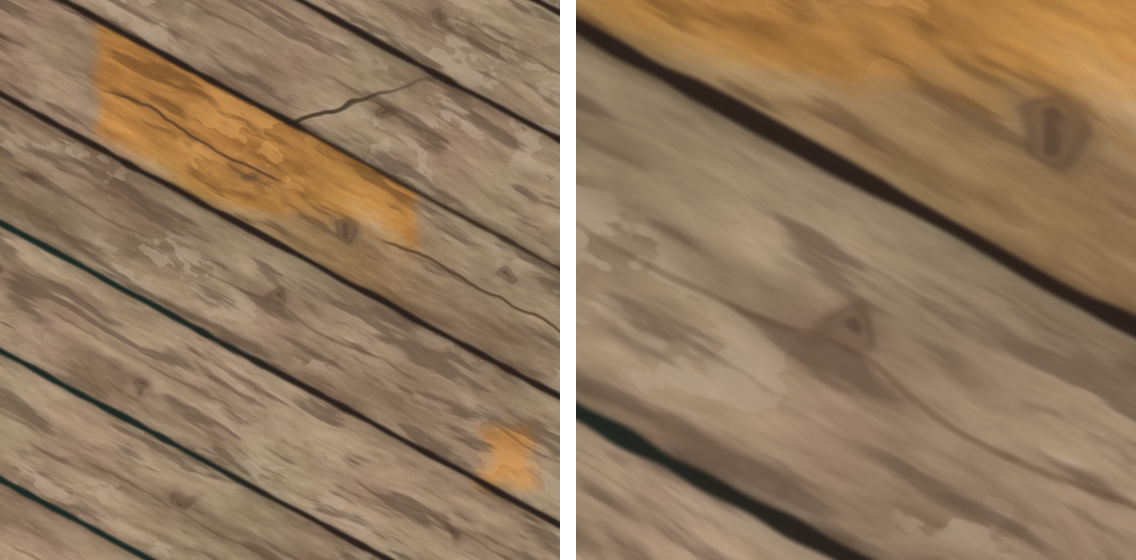
Left, the full canvas; right, a detail of the centre.
A Shadertoy shader for this texture:

```glsl
// Weathered deck boards running diagonally, parted by dark uneven gaps.
// A rotated frame (along, across) numbers the boards; stretched noise gives
// grain, hashed cells place knots, and soft masks add the amber stains.

float hash(vec2 p) {
    vec3 q = fract(p.xyx * 0.1031);
    q += dot(q, q.yzx + 33.33);
    return fract((q.x + q.y) * q.z);
}

float noise(vec2 p) {
    vec2 i = floor(p), f = fract(p);
    f = f * f * (3.0 - 2.0 * f);
    return mix(mix(hash(i), hash(i + vec2(1, 0)), f.x),
               mix(hash(i + vec2(0, 1)), hash(i + vec2(1, 1)), f.x), f.y);
}

float fbm(vec2 p) {
    float sum = 0.0, amp = 0.533;
    for (int i = 0; i < 4; i++) {
        sum += amp * noise(p);
        p = p * 2.03 + 17.3;
        amp *= 0.5;
    }
    return sum;
}

float segmentDistance(vec2 p, vec2 a, vec2 b) {
    vec2 ab = b - a;
    return length(p - a - ab * clamp(dot(p - a, ab) / dot(ab, ab), 0.0, 1.0));
}

// Soft rectangle mask with a feathered rim
float softBox(vec2 p, vec2 halfSize, float feather) {
    vec2 d = abs(p) - halfSize;
    return 1.0 - smoothstep(-feather, feather, max(d.x, d.y));
}

void mainImage(out vec4 fragColor, in vec2 fragCoord) {
    float px = 1.0 / iResolution.y;
    vec2 p = fragCoord * px;
    p.y = 1.0 - p.y;

    // Board frame: x along the boards, y across them
    const float pitch = 0.2013;
    vec2 w = vec2(dot(p, vec2(0.880, 0.475)), dot(p, vec2(-0.475, 0.880)) - 0.1487);
    float row = (w.y + 0.003 * (noise(w * 14.0) - 0.5)) / pitch;
    float board = floor(row), across = fract(row);
    float seam = floor(row + 0.5);
    float seamDist = abs(row - seam) * pitch;

    // Grain, bent gently and shifted per board
    vec2 g = w + vec2(hash(vec2(board, 3.0)) * 20.0, board * 3.7) + 9.0;
    g.y += 0.035 * (fbm(g * vec2(4.0, 7.0)) - 0.5);
    float broad = fbm(g * vec2(5.0, 12.0));
    float grain = fbm(g * vec2(8.0, 60.0));
    float fine = fbm(g * vec2(45.0, 170.0));
    float tone = 0.55 + 1.1 * (broad - 0.5) + 0.8 * (grain - 0.5) + 0.4 * (fine - 0.5);
    tone += board == 0.0 ? -0.12 : 0.12 * (hash(vec2(board, 8.0)) - 0.4);
    vec3 col = mix(vec3(0.46, 0.38, 0.30), vec3(0.69, 0.61, 0.51), clamp(tone, 0.0, 1.1));
    col *= mix(vec3(0.96, 1.0, 0.95), vec3(1.05, 0.98, 1.0), fbm(w * 6.0 + 40.0));

    // Pale worn flakes and dark weathered streaks
    float flakes = smoothstep(0.53, 0.6, fbm(g * vec2(22.0, 42.0) + 5.0));
    flakes *= smoothstep(0.42, 0.65, fbm(g * vec2(4.0, 8.0) + 31.0));
    col = mix(col, vec3(0.71, 0.63, 0.54), 0.6 * flakes);
    float streaks = smoothstep(0.54, 0.74, fbm(g * vec2(9.0, 50.0) + 61.0));
    col = mix(col, vec3(0.37, 0.30, 0.24), 0.6 * streaks);

    // Amber stains: one long patch and one small spot
    vec2 ragged = p + 0.045 * (vec2(fbm(p * 16.0), fbm(p * 16.0 + 50.0)) - 0.5);
    float lowerEdge = mix(0.98, 0.52, smoothstep(0.38, 0.66, ragged.x));
    float stain = softBox(vec2(ragged.x - 0.46, 0.0), vec2(0.285, 1.0), 0.018);
    stain *= 1.0 - smoothstep(-0.14, 0.14, across - lowerEdge + 0.5 * (broad - 0.5));
    stain = max(stain, 0.35 * softBox(p - vec2(0.5, 0.4), vec2(0.22, 0.3), 0.1));
    stain *= board == -1.0 ? 1.0 : 0.0;
    stain = max(stain, 0.85 * softBox(ragged - vec2(0.905, 0.815), vec2(0.047), 0.022));
    col *= mix(vec3(1), vec3(1.19, 0.99, 0.66), stain);

    // Knots: one candidate per cell along each board, trailing a smear
    float cell = floor(w.x / 0.31);
    for (float k = -1.0; k <= 1.0; k++) {
        vec2 id = vec2(cell + k, board);
        vec2 c = vec2((id.x + 0.2 + 0.6 * hash(id + 11.0)) * 0.31,
                      (board + 0.3 + 0.4 * hash(id + 23.0)) * pitch);
        vec2 d = w - c + 0.02 * (vec2(noise(w * 45.0), noise(w * 45.0 + 9.0)) - 0.5);
        float r = length(d * vec2(1.0, 1.4)) / mix(0.011, 0.021, hash(id + 37.0));
        float core = exp(-r * r) * (0.75 + 0.25 * cos(r * 7.0));
        float smear = exp(-dot(d * vec2(13.0, 65.0), d * vec2(13.0, 65.0)));
        float present = step(0.3, hash(id + 51.0));
        col = mix(col, vec3(0.32, 0.24, 0.19), present * min(0.65 * core + 0.3 * smear, 0.8));
    }

    // Hairline split along the board middles, strongest in the stained one
    float split = abs(across - 0.5 + 0.16 * (fbm(vec2(w.x * 9.0, board)) - 0.5)) * pitch;
    float splitLine = 1.0 - smoothstep(0.0005, 0.003 + px, split);
    splitLine *= smoothstep(0.3, 0.6, noise(vec2(w.x * 13.0, board + 4.0)));
    col = mix(col, vec3(0.33, 0.23, 0.16), splitLine * (board == -1.0 ? 0.75 : 0.3));

    // Slanted butt joint, fading toward its far end
    float joint = segmentDistance(p + 0.008 * (noise(p * 40.0) - 0.5), vec2(0.525, 0.217), vec2(0.78, 0.137));
    float jointLine = (1.0 - smoothstep(0.001, 0.004 + px, joint)) * (board == -2.0 ? 1.0 : 0.0);
    col = mix(col, vec3(0.25, 0.20, 0.15), jointLine * mix(0.85, 0.3, smoothstep(0.6, 0.76, p.x)));

    // Gaps between boards: grimy shoulder, then a dark core of uneven width
    float thin = seam == -1.0 ? smoothstep(0.50, 0.58, p.x) : 0.0;
    float gap = mix(0.0055, 0.0035, thin) + 0.003 * (noise(vec2(w.x * 35.0, seam * 7.0)) - 0.5);
    col *= 1.0 - 0.38 * exp(-seamDist / 0.007);
    float teal = (seam >= 1.0 ? 1.0 : 0.0) * (1.0 - smoothstep(0.2, 0.6, p.x));
    vec3 gapColor = mix(vec3(0.16, 0.12, 0.10), vec3(0.10, 0.15, 0.13), teal);
    gapColor = mix(gapColor, vec3(0.27, 0.20, 0.14), 0.7 * thin);
    float gapMask = 1.0 - smoothstep(gap - 0.0025 - px, gap + 0.0015 + px, seamDist);
    col = mix(col, gapColor, 0.95 * gapMask);

    fragColor = vec4(col, 1.0);
}
```
